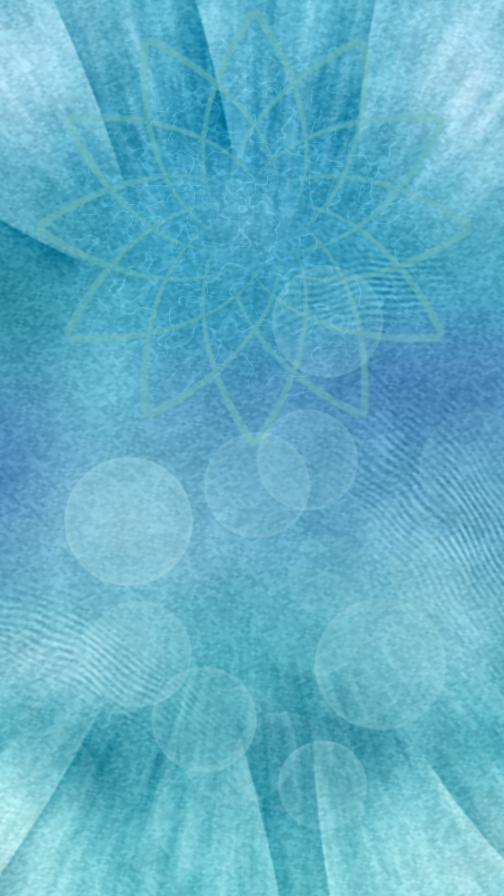
Write a Shadertoy shader that draws this background.

```glsl
// Aqua collage: soft colour glows under petal folds and fine radial fibres,
// a twelve-pointed rosette of crossing log spirals, and translucent bokeh discs.
// Coordinates: x runs 0..1 over the width, y is scaled to a height of 16/9.

float hash(vec2 p) {
  p = fract(p * vec2(0.1031, 0.1137));
  p += dot(p, p.yx + 33.33);
  return fract((p.x + p.y) * p.x * 7.31);
}

float noise(vec2 p) {
  vec2 i = floor(p), f = fract(p), e = vec2(1, 0);
  f = f * f * (3.0 - 2.0 * f);
  return mix(mix(hash(i), hash(i + e), f.x), mix(hash(i + e.yx), hash(i + 1.0), f.x), f.y);
}

float fbm(vec2 p) {
  float sum = 0.0, amp = 0.5;
  for (int i = 0; i < 4; i++) {
    sum += amp * noise(p);
    p = mat2(1.6, 1.2, -1.2, 1.6) * p + 7.3;
    amp *= 0.5;
  }
  return sum;
}

// Crease from a to b: shadow on its left side, light on its right
float fold(vec2 p, vec2 a, vec2 b, float bend) {
  vec2 d = b - a;
  float t = dot(p - a, d) / dot(d, d);
  float s = dot(p - a, vec2(-d.y, d.x)) / length(d) - bend * t * (1.0 - t);
  float fade = smoothstep(-0.15, 0.25, t) * (1.0 - smoothstep(0.75, 1.2, t));
  return fade * mix(0.6, -1.0, smoothstep(-0.004, 0.004, s)) * exp(-abs(s) / 0.04);
}

float glow(vec2 p, vec2 size) {
  p /= size;
  return exp(-dot(p, p));
}

// Patch of wavy hair lines around q = 0, running along the given angle
float hairs(vec2 q, float angle, vec2 size) {
  vec2 dir = vec2(cos(angle), sin(angle));
  vec2 r = vec2(dot(q, dir), dot(q, vec2(-dir.y, dir.x)));
  float wave = sin(440.0 * (r.y + 0.6 * r.x * r.y + 0.5 * r.x * r.x) + 9.0 * noise(q * 12.0));
  return wave * glow(r, size) * (0.2 + 1.2 * noise(q * 40.0));
}

float rosette(vec2 q) {
  float r = max(length(q), 0.002), angle = atan(q.x, q.y);
  float turn = 0.69 * log(0.433 / r), spacing = 6.28318 / 12.0;
  vec2 arms = abs(fract(vec2(angle + turn, angle - turn) / spacing + 0.5) - 0.5);
  float d = min(arms.x, arms.y) * spacing * r * 0.82 - 0.001 - 0.018 * r;
  return (1.0 - smoothstep(-0.004, 0.003, d)) * smoothstep(0.03, 0.16, r)
    * (1.0 - smoothstep(0.427, 0.435, r));
}

// Translucent disc (x, y, radius) with a brighter rim
float bokeh(vec2 p, vec3 disc) {
  float d = length(p - disc.xy) - disc.z;
  return (1.0 - smoothstep(-0.003, 0.003, d)) * (0.13 + 0.2 * exp(min(d, 0.0) / 0.008));
}

void tint(inout vec3 c, vec3 tone, vec2 q, vec2 size, float amount) {
  c = mix(c, tone, amount * glow(q, size));
}

vec3 background(vec2 p) {
  vec3 c = mix(vec3(0.42, 0.77, 0.81), vec3(0.29, 0.67, 0.73), smoothstep(0.0, 0.4, p.y));
  c = mix(c, vec3(0.34, 0.62, 0.76), smoothstep(0.45, 0.8, p.y));
  c = mix(c, vec3(0.24, 0.62, 0.73), smoothstep(0.95, 1.2, p.y));
  c = mix(c, vec3(0.37, 0.71, 0.81), smoothstep(1.4, 1.78, p.y));
  // Cool shadows
  vec3 teal = vec3(0.18, 0.53, 0.61), violet = vec3(0.3, 0.51, 0.72);
  tint(c, teal, p - vec2(0, 1.2), vec2(0.18, 0.16), 0.85);
  tint(c, violet, p - vec2(0, 0.83), vec2(0.17, 0.17), 0.8);
  tint(c, violet, p - vec2(0.85, 1.02), vec2(0.3, 0.13), 0.8);
  tint(c, vec3(0.2, 0.58, 0.74), p - vec2(0.5, 1.4), vec2(0.25, 0.25), 0.6);
  tint(c, teal, p - vec2(0.62, 0.31), vec2(0.2, 0.14), 0.85);
  tint(c, teal, p - vec2(0.2, 0.29), vec2(0.12, 0.11), 0.7);
  // Pale lights
  vec3 ice = vec3(0.68, 0.86, 0.93), mist = vec3(0.58, 0.8, 0.86);
  tint(c, ice, p - vec2(0, 1.65), vec2(0.2, 0.22), 0.85);
  tint(c, ice, p - vec2(0.95, 1.6), vec2(0.18, 0.26), 0.85);
  tint(c, ice, p - vec2(0.5, 1.34), vec2(0.08), 0.25);
  tint(c, vec3(0.42, 0.76, 0.84), p - vec2(0.2, 1), vec2(0.1, 0.18), 0.7);
  tint(c, mist, p - vec2(0.27, 0.72), vec2(0.22, 0.16), 0.7);
  tint(c, mist, p - vec2(0.08, 0.47), vec2(0.25, 0.1), 0.9);
  tint(c, mist, p - vec2(0.87, 0.55), vec2(0.2, 0.2), 0.7);
  tint(c, vec3(0.74, 0.92, 0.93), p - vec2(0, 0.06), vec2(0.14, 0.2), 0.75);
  tint(c, vec3(0.7, 0.9, 0.92), p - vec2(0.98, 0.06), vec2(0.25, 0.16), 0.75);
  return c;
}

void mainImage(out vec4 fragColor, in vec2 fragCoord) {
  vec2 p = fragCoord / iResolution.xy * vec2(1.0, 16.0 / 9.0);
  vec3 col = background(p + 0.05 * (fbm(p * 5.0) - 0.5));
  // Petal folds, upper then lower
  float relief = fold(p, vec2(0.095, 1.8), vec2(0.245, 1.42), 0.03)
    + fold(p, vec2(0.46, 1.48), vec2(0.38, 1.8), -0.02)
    + fold(p, vec2(0.71, 1.46), vec2(0.75, 1.8), 0.03)
    + fold(p, vec2(0.16, 1.26), vec2(-0.06, 1.38), 0.02)
    + fold(p, vec2(0.2, 0.37), vec2(-0.03, 0), 0.03)
    + fold(p, vec2(0.47, 0.34), vec2(0.56, -0.03), 0.02)
    + fold(p, vec2(0.66, -0.03), vec2(0.62, 0.3), 0.02)
    + fold(p, vec2(0.84, 0.28), vec2(1.03, 0.04), -0.03);
  col += relief * vec3(0.18, 0.13, 0.11);
  // Radial fibres, hair lines and fine grain
  vec2 ray = p - vec2(0.5, 0.9), q = p - vec2(0.505, 1.326);
  float fibres = fbm(vec2(atan(ray.y, ray.x) * 34.0, length(ray) * 6.0)) - 0.47;
  col += vec3(0.32, 0.23, 0.2) * fibres * smoothstep(0.25, 0.65, abs(ray.y));
  col += 0.08 * (hairs(p - vec2(0.9, 0.75), -0.9, vec2(0.25, 0.13))
    + hairs(p - vec2(0.16, 0.48), -0.5, vec2(0.25, 0.07))
    + hairs(p - vec2(0.72, 1.2), 0.15, vec2(0.16, 0.07)));
  col += 0.11 * noise(mat2(70, 110, -150, 95) * p) + 0.12 * fbm(p * 16.0) - 0.11;
  // Crackled veins and rosette
  float vein = 1.0 - smoothstep(0.0, 0.08, abs(noise(p * 32.0 + noise(p * 50.0)) - 0.5));
  col += 0.07 * vein * (1.0 - smoothstep(0.25, 0.46, length(q)));
  col = mix(col, vec3(0.45, 0.74, 0.72), 0.5 * rosette(q));
  // Large discs, then faint ones scattered over the lower half
  float light = bokeh(p, vec3(0.255, 0.743, 0.127)) * 1.5 + bokeh(p, vec3(0.65, 1.14, 0.11))
    + bokeh(p, vec3(0.755, 0.46, 0.13)) + bokeh(p, vec3(0.405, 0.35, 0.104))
    + bokeh(p, vec3(0.61, 0.865, 0.1)) + bokeh(p, vec3(0.51, 0.815, 0.105))
    + bokeh(p, vec3(0.275, 0.48, 0.105)) + bokeh(p, vec3(0.64, 0.22, 0.088));
  for (float k = 1.0; k < 15.0; k++) {
    vec2 spot = vec2(fract(k * 0.618), 0.1 + 0.8 * fract(k * 0.382 + k * k * 0.17));
    light += 0.5 * bokeh(p, vec3(spot, 0.07 + 0.05 * fract(k * 0.73)));
  }
  col = mix(col, vec3(0.68, 0.88, 0.91), min(light, 0.6));
  fragColor = vec4(clamp(col, 0.0, 1.0), 1.0);
}
```
